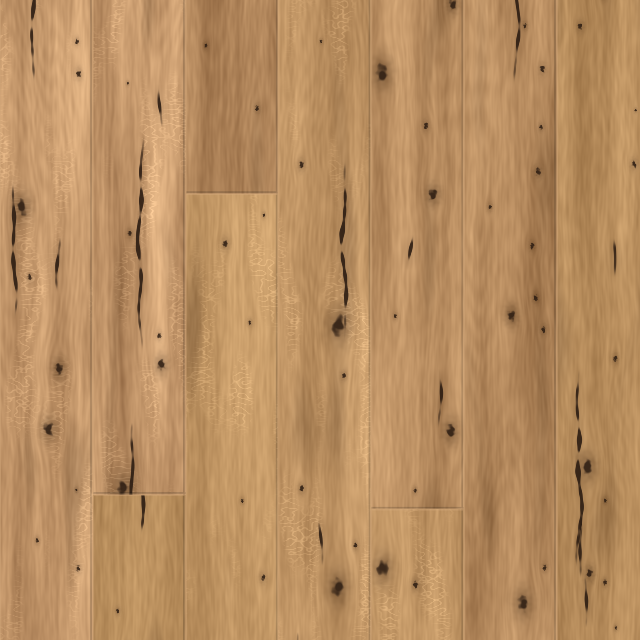
A three.js fragment shader for this texture:

```glsl
varying vec2 vUv;

const float PLANK_WIDTH = 0.145;
const float PLANK_LENGTH = 2.0;
const vec3 OAK = vec3(0.73, 0.56, 0.378);
const vec3 TONE_AXIS = vec3(1.0, 0.94, 0.8);
const vec3 STAIN = vec3(0.44, 0.315, 0.195);
const vec3 KNOT = vec3(0.17, 0.11, 0.07);
const vec3 BEVEL = vec3(0.83, 0.66, 0.48);

vec2 hash2(vec2 p) {
  vec3 q = fract(p.xyx * vec3(0.1031, 0.1030, 0.0973));
  q += dot(q, q.yzx + 33.33);
  return fract((q.xx + q.yz) * q.zy);
}

float cornerSlope(vec2 cell, vec2 offset) {
  float angle = 6.2832 * hash2(cell).x;
  return dot(vec2(cos(angle), sin(angle)), offset);
}

float gradientNoise(vec2 p) {
  vec2 i = floor(p), f = fract(p), e = vec2(1.0, 0.0);
  vec2 u = f * f * f * (f * (f * 6.0 - 15.0) + 10.0);
  float low = mix(cornerSlope(i, f), cornerSlope(i + e, f - e), u.x);
  float high = mix(cornerSlope(i + e.yx, f - e.yx), cornerSlope(i + 1.0, f - 1.0), u.x);
  return mix(low, high, u.y);
}

float line(float d, float halfWidth) {
  return 1.0 - smoothstep(halfWidth, halfWidth + 0.0018, abs(d));
}

// Scattered knots: x = core, y = stained halo, z = sideways bend of the grain
vec3 knots(vec2 p, float id, float pitch, float size, float chance) {
  vec3 sum = vec3(0.0);
  for (int i = -1; i <= 1; i++) {
    float row = floor(p.y / pitch) + float(i);
    vec2 place = hash2(vec2(row + 40.0, id * 3.7 + pitch * 900.0));
    vec2 kind = hash2(vec2(id * 5.3 + 17.0, row + pitch * 700.0));
    vec2 d = p - vec2(PLANK_WIDTH * (0.1 + 0.8 * place.x), (row + 0.2 + 0.6 * place.y) * pitch);
    float radius = size * mix(0.4, 1.0, kind.y);
    float present = step(kind.x, chance);
    float reach = length(d / vec2(1.0, 1.5)) / radius + 0.7 * gradientNoise(d / radius + place * 50.0);
    vec2 flow = d / (radius * vec2(3.0, 6.0));
    sum.x += present * (1.0 - smoothstep(0.45, 1.1, reach));
    sum.y += present * (exp(-0.3 * reach * reach) + 0.35 * exp(-3.0 * dot(flow, flow)));
    sum.z -= present * 0.7 * d.x * exp(-dot(flow, flow));
  }
  return sum;
}

// Wandering splits along the grain: x = split, y = stain beside it
vec2 cracks(vec2 p, float id, float pitch, float width, float chance) {
  vec2 sum = vec2(0.0);
  for (int i = -1; i <= 1; i++) {
    float row = floor(p.y / pitch) + float(i);
    vec2 place = hash2(vec2(row + 90.0, id * 7.1 + pitch * 300.0));
    vec2 kind = hash2(vec2(id * 2.9 + 61.0, row + pitch * 500.0));
    float along = (p.y / pitch - row - 0.3 - 0.4 * place.y) / mix(0.14, 0.46, kind.y);
    float taper = max(0.0, 1.0 - along * along) * step(kind.x, chance);
    float wander = 0.012 * gradientNoise(vec2(row * 9.3 + id, p.y * 12.0));
    float d = p.x - PLANK_WIDTH * (0.15 + 0.7 * place.x) - wander;
    float gap = width * taper * (0.55 + 1.3 * gradientNoise(vec2(id + row, p.y * 40.0)));
    sum.x += line(d, max(gap, 0.0)) * smoothstep(0.0, 0.0012, gap);
    sum.y += taper * exp(-abs(d) / 0.007);
  }
  return sum;
}

// Long fibres, annual rings and pores, as one tone around zero
float grain(vec2 p, vec2 seed, float figure) {
  float broad = gradientNoise(p * vec2(17.0, 1.3) + seed);
  float bands = gradientNoise(p * vec2(48.0, 2.6) + seed.yx);
  float fibres = gradientNoise(p * vec2(150.0, 9.0) + seed);
  float pores = gradientNoise(p * vec2(260.0, 34.0) + seed.yx);
  float field = gradientNoise(p * vec2(10.0, 1.9) + seed + 7.0) + 0.05 * bands;
  float rings = sin(75.0 * field);
  return figure * (0.14 * broad + 0.075 * bands + 0.011 * rings) + 0.055 * fibres + 0.05 * pores;
}

// Pale squiggles of ray fleck, gathered in patches
float rayFleck(vec2 p, vec2 seed) {
  float wave = gradientNoise(p * vec2(65.0, 125.0) + seed);
  float patches = smoothstep(0.05, 0.4, gradientNoise(p * vec2(24.0, 6.0) + seed.yx));
  return patches * (1.0 - smoothstep(0.03, 0.14, abs(wave)));
}

void main() {
  // Plank layout with staggered end joints
  float column = floor(vUv.x / PLANK_WIDTH);
  float c = mod(column, 6.0);
  float joint = PLANK_LENGTH * fract(0.04725 * c * c + 0.09325 * c - 0.027);
  float id = column + 7.0 * step(joint, vUv.y) + 1.0;
  vec2 p = vec2(vUv.x - column * PLANK_WIDTH, vUv.y);
  vec2 character = hash2(vec2(id * 11.3, id * 4.7 + 2.0));
  vec2 seed = 40.0 * hash2(vec2(id, 23.0)) + id * 3.0;

  // Flaws
  vec3 large = knots(p, id, 0.19, 0.0105, 0.4);
  vec3 small = knots(p, id, 0.065, 0.0042, 0.38);
  vec2 splits = cracks(p, id, 0.42, 0.003, 0.42) + cracks(p, id, 0.11, 0.0018, 0.16);

  // Wood surface
  vec2 bent = p + vec2(large.z + small.z + 0.006 * gradientNoise(p * vec2(9.0, 7.0) + seed), 0.0);
  float tone = grain(bent, seed, mix(0.7, 1.35, character.x)) + 0.06 * (character.y - 0.5);
  tone += 0.075 * rayFleck(bent, seed) * step(0.45, character.y);
  vec3 color = OAK + tone * TONE_AXIS + (character.x - 0.5) * vec3(0.0, -0.008, 0.022);
  float cloud = smoothstep(0.2, 0.65, gradientNoise(bent * vec2(20.0, 3.6) + seed + 19.0));
  float stain = 0.4 * cloud + 0.5 * large.y + 0.3 * small.y + 0.28 * splits.y;
  color = mix(color, STAIN + 0.6 * tone, clamp(stain, 0.0, 0.75));
  color = mix(color, KNOT, clamp(0.85 * (large.x + small.x) + 0.9 * splits.x, 0.0, 0.95));

  // Bevelled seams
  float side = vUv.x - floor(vUv.x / PLANK_WIDTH + 0.5) * PLANK_WIDTH;
  float end = vUv.y - joint;
  float light = max(line(side, 0.0008), line(end, 0.0008));
  float shade = max(line(side + 0.0026, 0.0006), line(end - 0.0026, 0.0006));
  color = mix(color * (1.0 - 0.16 * shade), BEVEL, 0.45 * light);
  gl_FragColor = vec4(color, 1.0);
}
```
